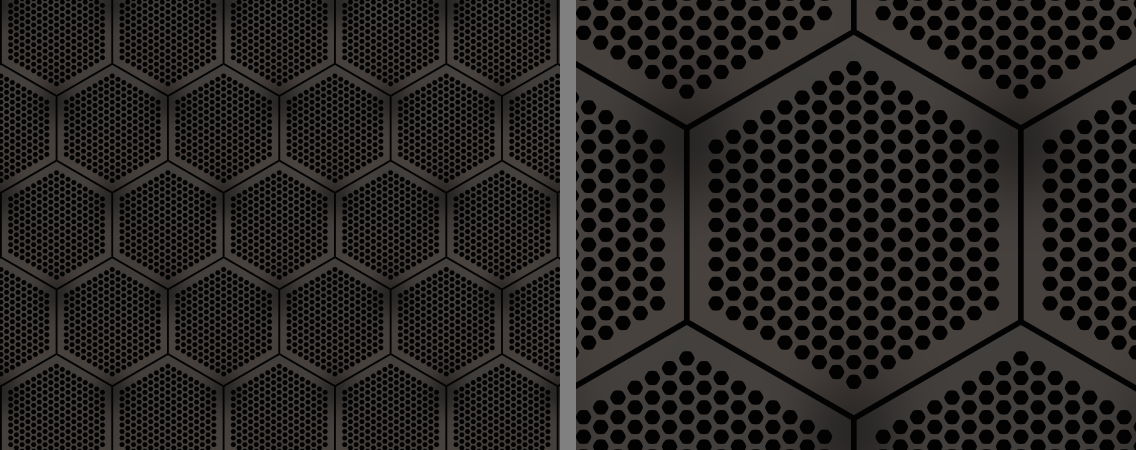
Left, the full canvas; right, a detail of the centre.
Reproduce this pattern procedurally as a Shadertoy shader.

```glsl
// Dark hexagonal panels, each perforated by a hexagonal field of small holes.
// One nearest-centre function serves both the panel grid and the hole grid;
// soft shade gathers around the lower corner of every panel.

// Offset from the nearest centre of a hexagonal lattice of unit spacing
vec2 hexOffset(vec2 p) {
    vec2 s = vec2(1.0, sqrt(3.0));
    vec2 a = p - s * floor(p / s + 0.5);
    vec2 b = p - s * (floor(p / s) + 0.5);
    return dot(a, a) < dot(b, b) ? a : b;
}

// Distance from the centre measured to the sides of a pointy-top hexagon
float hexRadius(vec2 p) {
    p = abs(p);
    return max(p.x, dot(p, vec2(0.5, 0.8660254)));
}

// Shade around one corner, fading further downwards along the vertical seam
float cornerShade(vec2 p, vec2 corner) {
    vec2 d = (p - corner - vec2(0.0, -0.04)) / vec2(0.17, 0.20);
    return exp(-dot(d, d));
}

// Slow, faint mottling of the metal
float mottle(vec2 p) {
    return sin(p.x * 3.1 + sin(p.y * 2.3)) * sin(p.y * 3.7 + 1.3 * sin(p.x * 1.9))
         + 0.5 * sin(p.x * 9.0 + p.y * 5.0) * sin(p.y * 11.0 - p.x * 4.0);
}

// Coverage of a shape from its signed distance, one pixel soft
float coverage(float dist, float pixel) {
    return clamp(0.5 - dist / pixel, 0.0, 1.0);
}

void mainImage(out vec4 fragColor, in vec2 fragCoord) {
    // One unit is the width of a panel; rows are a trace taller than regular
    float pixel = 5.029 / iResolution.x;
    vec2 p = (fragCoord - 0.5 * iResolution.xy) * pixel;
    p = (p + vec2(0.0065, 0.0)) / vec2(1.0, 1.003);
    vec2 local = hexOffset(p);

    // Metal: warm grey, cooler towards the top of each panel
    vec3 color = mix(vec3(0.278, 0.255, 0.242), vec3(0.260, 0.249, 0.241),
                     smoothstep(-0.3, 0.5, local.y));
    color *= 1.0 + 0.03 * mottle(p);

    // Shade at the junctions whose seam runs down
    float shade = cornerShade(local, vec2(0.0, -0.57735))
                + cornerShade(local, vec2(-0.5, 0.288675))
                + cornerShade(local, vec2(0.5, 0.288675));
    color *= 1.0 - 0.40 * min(shade, 1.0);

    // Perforation: columns of holes, kept inside a field of nine per side
    vec2 q = local.yx / vec2(0.0585, 0.0595);
    vec2 hole = hexOffset(q);
    float field = step(hexRadius((q - hole).yx), 7.2);
    float holeEdge = (mix(length(hole), hexRadius(hole), 0.5) - 0.366) * 0.059;
    float holes = field * coverage(holeEdge, pixel);
    color = mix(color, vec3(0.008, 0.007, 0.007), holes);

    // Seams between the panels
    float seam = coverage(0.5 - hexRadius(local) - 0.0085, pixel);
    color = mix(color, vec3(0.010, 0.009, 0.008), seam);

    fragColor = vec4(color, 1.0);
}
```
